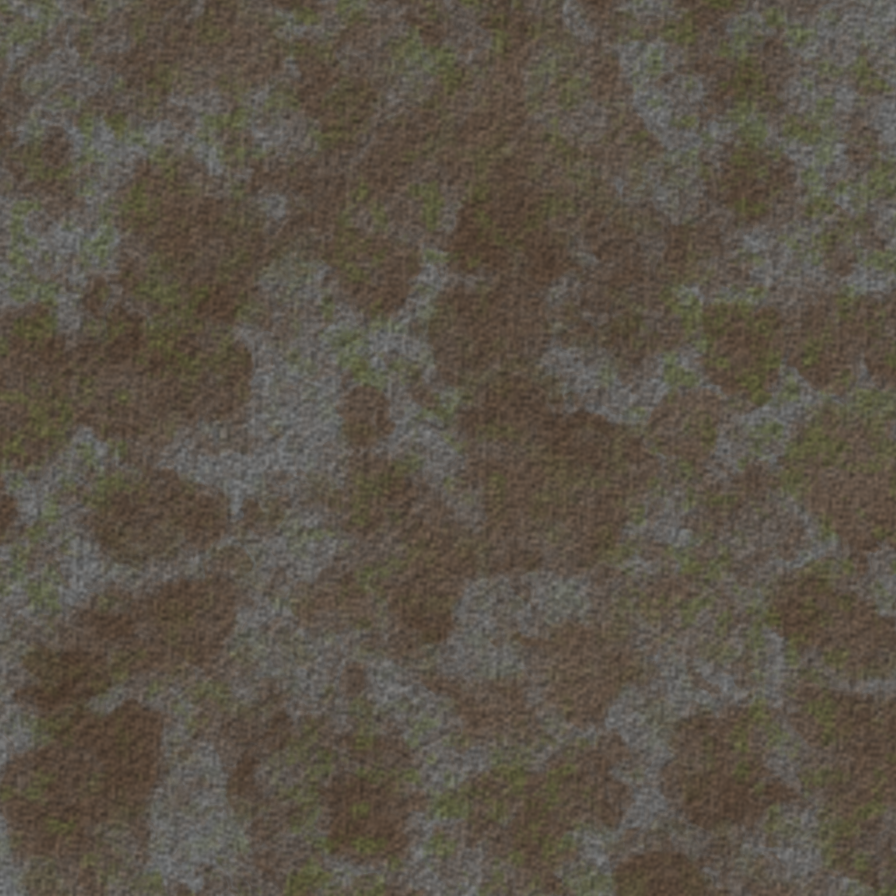
This texture is drawn by a WebGL 1 fragment shader. Its source:

```glsl
precision highp float;
// Weathered brown earth with pale blue-grey lichen and flecks of green moss.
// Overlapping ragged discs of soil cover the lichen, which shows in the gaps;
// fractal noise breaks it up and an embossed fine noise gives the grain.

uniform vec2 u_resolution;

const vec3 DARK_SOIL = vec3(0.295, 0.228, 0.175);
const vec3 PALE_SOIL = vec3(0.372, 0.312, 0.262);
const vec3 LICHEN = vec3(0.415, 0.422, 0.425);
const vec3 MOSS = vec3(0.335, 0.370, 0.200);

float hash(vec2 p) {
  return fract(sin(dot(p, vec2(127.1, 311.7))) * 43758.5453);
}

vec2 hash2(vec2 p) {
  return vec2(hash(p), hash(p + 57.3));
}

float noise(vec2 p) {
  vec2 cell = floor(p);
  vec2 f = fract(p);
  f = f * f * (3.0 - 2.0 * f);
  float low = mix(hash(cell), hash(cell + vec2(1.0, 0.0)), f.x);
  float high = mix(hash(cell + vec2(0.0, 1.0)), hash(cell + 1.0), f.x);
  return mix(low, high, f.y);
}

// Fractal noise, turned at each octave to hide the lattice.
float fbm(vec2 p) {
  float sum = 0.0;
  float amplitude = 0.5;
  for (int i = 0; i < 5; i++) {
    sum += amplitude * noise(p);
    p = mat2(1.6, 1.2, -1.2, 1.6) * p + 17.3;
    amplitude *= 0.5;
  }
  return sum / 0.97;
}

// Scattered discs, one per cell: x is coverage, y is the tone of the top disc.
// Each disc has its own radius, edge softness and opacity.
vec2 discs(vec2 p, float minRadius, float maxRadius, float softness) {
  vec2 home = floor(p);
  float bare = 1.0;
  float tone = 0.5;
  for (int y = -1; y <= 1; y++) {
    for (int x = -1; x <= 1; x++) {
      vec2 cell = home + vec2(float(x), float(y));
      float radius = mix(minRadius, maxRadius, hash(cell + 31.7));
      float inner = radius * (1.0 - softness * mix(0.5, 1.3, hash(cell + 12.9)));
      float dist = length(p - cell - hash2(cell));
      float inside = 1.0 - smoothstep(inner, radius, dist);
      bare *= 1.0 - inside * mix(0.6, 1.0, hash(cell + 64.3));
      tone = mix(tone, hash(cell + 83.1), inside);
    }
  }
  return vec2(1.0 - bare, tone);
}

// Slope of a noise surface towards the light at the upper left.
float relief(vec2 p, float frequency) {
  vec2 q = p * frequency;
  vec2 stepToLight = vec2(-0.35, 0.5);
  return noise(q - stepToLight) - noise(q + stepToLight);
}

// Amount of lichen left between large, middle and small discs of soil.
float lichenAmount(vec2 p, float largeCover) {
  float middle = discs(p * 14.0 + 4.7, 0.25, 0.62, 0.45).x;
  float small = discs(p * 31.0 + 9.2, 0.20, 0.60, 0.65).x;
  float broad = smoothstep(0.30, 0.65, fbm(p * 4.5 + 21.0));
  float mottle = smoothstep(0.25, 0.72, fbm(p * 30.0 + 6.0));
  float speckle = smoothstep(0.20, 0.80, fbm(p * 95.0 + 33.0));
  float gaps = (1.0 - 0.92 * largeCover) * (1.0 - 0.55 * middle);
  float growth = mix(0.65, 1.35, broad) * mix(0.35, 1.55, mottle);
  return gaps * (1.0 - 0.45 * small) * growth * mix(0.65, 1.35, speckle);
}

// Small moss flecks, gathered in loose colonies.
float mossAmount(vec2 p) {
  float colony = smoothstep(0.30, 0.65, fbm(p * 8.0 + 40.0));
  float fleck = smoothstep(0.42, 0.78, fbm(p * 52.0 + 70.0));
  return fleck * mix(0.3, 1.0, colony);
}

void main() {
  vec2 p = gl_FragCoord.xy / min(u_resolution.x, u_resolution.y);

  // Ragged outlines for the patches
  vec2 wobble = vec2(fbm(p * 20.0), fbm(p * 20.0 + 50.0)) - 0.5;
  vec2 fray = vec2(fbm(p * 80.0 + 5.0), fbm(p * 80.0 + 90.0)) - 0.5;
  vec2 ragged = p + 0.055 * wobble + 0.016 * fray;

  // Soil
  vec2 patches = discs(ragged * 8.0 + 2.3, 0.32, 0.80, 0.38);
  float shade = 0.40 * patches.y + 1.1 * (fbm(p * 9.0 + 3.0) - 0.5) + 0.27;
  shade += 0.5 * (fbm(p * 60.0 + 14.0) - 0.5);
  vec3 color = mix(DARK_SOIL, PALE_SOIL, clamp(shade, 0.0, 1.0));

  // Growth
  float lichen = 1.0 - exp(-1.5 * lichenAmount(ragged, patches.x));
  color = mix(color, LICHEN, lichen);
  color = mix(color, MOSS, 0.55 * mossAmount(p));

  // Grain
  float grain = 0.15 * relief(p, 150.0) + 0.18 * relief(p + 3.7, 256.0);
  float dust = 0.20 * (noise(p * 230.0 + 11.0) - 0.5);
  color *= 1.0 + grain + dust;

  gl_FragColor = vec4(color, 1.0);
}
```
